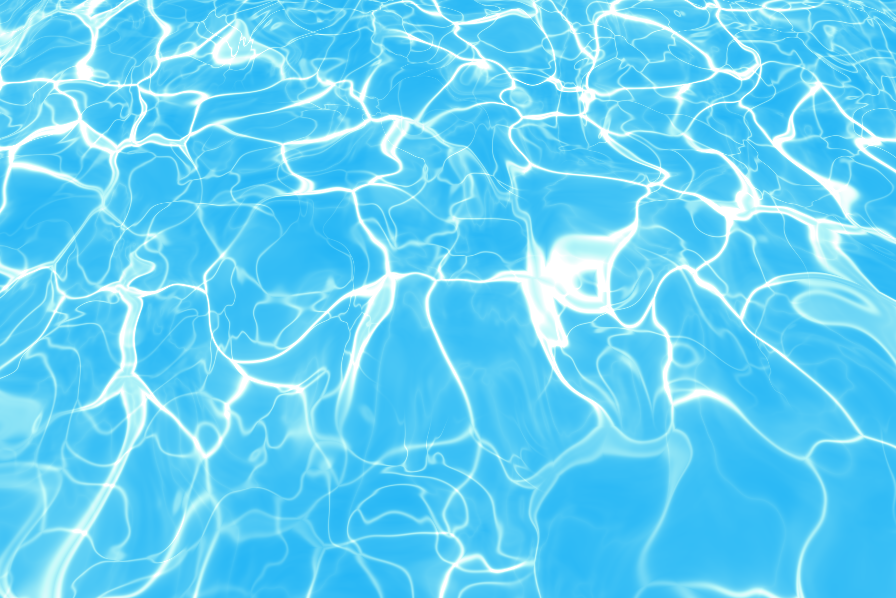
This texture is drawn by a WebGL 2 fragment shader. Its source:

```glsl
#version 300 es
precision highp float;
// Sunlit pool water: a tilted plane carries a warped cellular web of caustic
// light. Bright lines split into pale ribbons, finer webs and hazy filaments
// lie between them, and the summed light drives a blue to white ramp.

#define HORIZON 2.0      // height at which the water plane vanishes
#define CELLS 9.0        // cell density on the plane
#define WARP 0.95        // bending of the web
#define LINE_WIDTH 0.042 // thickness of the bright lines
#define RIBBON 0.17      // widest opening of a split line
#define BASE_LIGHT 0.19  // light in the deep blue areas
#define LINE_LIGHT 0.56  // light along the main web
#define HALO_LIGHT 0.20  // glow around the main web
#define FINE_LIGHT 0.30  // light along the finer web
#define VEIL_LIGHT 0.15  // hazy filaments

uniform vec2 u_resolution;
out vec4 fragColor;

float hash(vec2 p) {
  return fract(sin(dot(p, vec2(127.1, 311.7))) * 43758.5453);
}

vec2 hash2(vec2 p) {
  return vec2(hash(p), hash(p + vec2(37.2, 17.9)));
}

float noise(vec2 p) {
  vec2 i = floor(p), f = fract(p);
  f = f * f * f * (f * (f * 6.0 - 15.0) + 10.0);
  return mix(mix(hash(i), hash(i + vec2(1, 0)), f.x),
             mix(hash(i + vec2(0, 1)), hash(i + vec2(1, 1)), f.x), f.y);
}

float fbm(vec2 p) {
  float sum = 0.0, amp = 0.533;
  for (int i = 0; i < 4; i++) {
    sum += amp * noise(p);
    p = mat2(1.6, 1.2, -1.2, 1.6) * p + 5.3;
    amp *= 0.5;
  }
  return sum;
}

vec2 noise2(vec2 p) {
  return vec2(noise(p), noise(p + vec2(19.7, 43.1))) - 0.5;
}

// Bends the plane with a broad and a small swell
vec2 warp(vec2 p, float amount) {
  p += amount * noise2(p * 0.9);
  return p + amount * 0.32 * noise2(p * 2.7 + 8.0);
}

// Gap between the two nearest cell centres: zero on the web, widening at nodes
float web(vec2 p) {
  vec2 cell = floor(p), f = fract(p);
  float near = 8.0, next = 8.0;
  for (int y = -2; y <= 2; y++)
    for (int x = -2; x <= 2; x++) {
      vec2 o = vec2(x, y);
      float d = length(o + 0.08 + 0.84 * hash2(cell + o) - f);
      next = min(next, max(near, d));
      near = min(near, d);
    }
  return next - near;
}

float bell(float x) { return exp(-x * x); }

vec3 waterColor(float t) {
  return vec3(t, min(0.65 + 0.44 * t, 0.90 + 0.10 * t), 0.96 + 0.04 * t * t * t);
}

void main() {
  vec2 uv = gl_FragCoord.xy / u_resolution.y;
  float aspect = u_resolution.x / u_resolution.y;
  float far = clamp(uv.y, 0.0, 1.0);

  // Perspective plane: large cells below, small flattened ones above
  vec2 plane = CELLS * vec2(uv.x - 0.5 * aspect, 1.5) / (HORIZON - uv.y);
  vec2 bent = warp(plane, WARP);

  // Main web: lines that open into ribbons and fade along their way
  float gap = web(bent);
  float opening = RIBBON * smoothstep(0.55, 0.95, noise(bent * 1.3 + 31.0));
  float width = LINE_WIDTH * (1.0 + 0.5 * far);
  float strength = mix(0.3, 1.15, smoothstep(0.15, 0.75, noise(plane * 0.8 + 3.0)));
  float rim = bell((gap - opening) / width);
  float fill = 1.0 - smoothstep(opening, opening + width, gap);
  float light = strength * LINE_LIGHT * (0.72 * rim + 0.38 * fill);
  light += strength * HALO_LIGHT * exp(-5.0 * gap);

  // Finer web, denser towards the far side
  vec2 fineBent = warp(plane * 1.7 + 11.0, 1.6);
  float fineGap = web(fineBent);
  float patches = smoothstep(0.35, 0.8, noise(plane * 0.7 + 57.0) + 0.35 * far - 0.08);
  light += FINE_LIGHT * patches * (bell(fineGap / 0.07) + 0.25 * exp(-5.0 * fineGap));

  // Hazy filaments and faint surface ripples
  float ridge = 1.0 - abs(2.0 * fbm(bent * vec2(1.5, 1.1) + 2.0 * noise2(plane)) - 1.0);
  light += VEIL_LIGHT * pow(ridge, 9.0) * (0.6 + 0.7 * far);
  light += 0.07 * (fbm(bent * vec2(3.0, 7.0)) - 0.5);

  // Broad tone of the pool
  light += BASE_LIGHT + 0.20 * (fbm(plane * 0.6 + 71.0) - 0.5);

  fragColor = vec4(waterColor(clamp(light, 0.06, 1.0)), 1.0);
}
```
